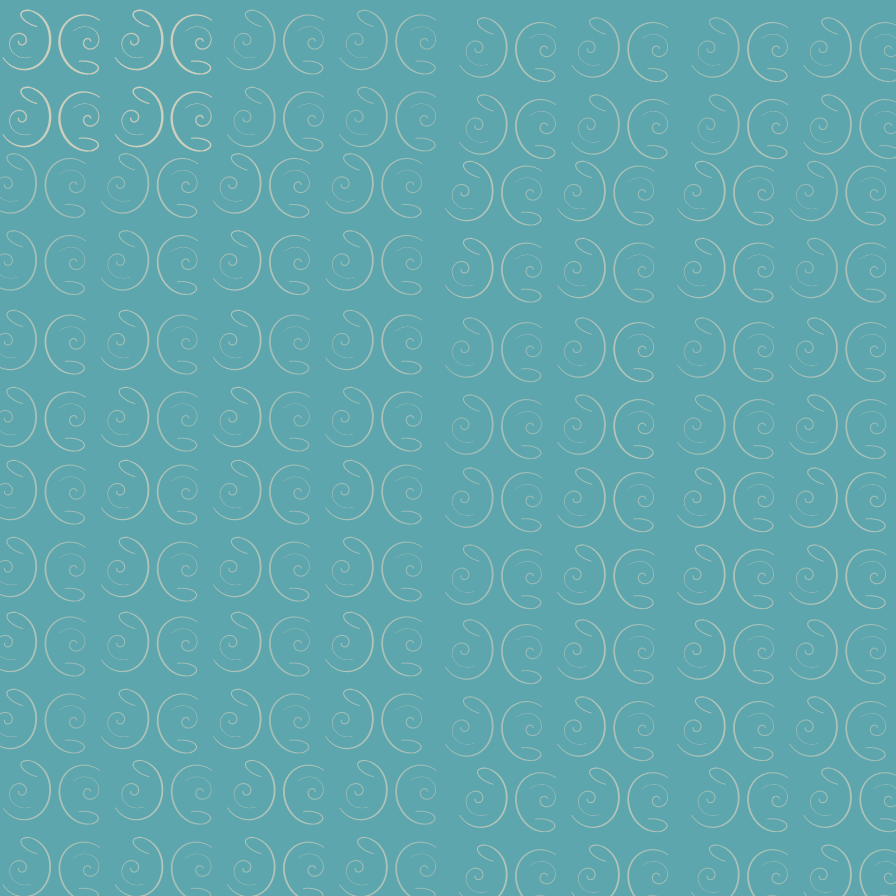
This pattern is drawn by a Shadertoy shader. Its source:

```glsl
// Pale hand-drawn swirls in opposing pairs, in slightly uneven rows on teal.

float hash(vec2 p) {
    return fract(sin(dot(p, vec2(127.1, 311.7))) * 43758.5453);
}

float segmentDistance(vec2 p, vec2 a, vec2 b) {
    vec2 ab = b - a;
    return length(p - a - ab * clamp(dot(p - a, ab) / dot(ab, ab), 0.0, 1.0));
}

// Large open bowl, from its top round the right side to the lower left
vec2 bowl(float t) {
    float a = mix(1.4, -2.43, t);
    return vec2(-5.0, 0.0) + (36.0 - 2.5 * cos(2.0 * a)) * vec2(cos(a), sin(a));
}

// Curl that folds inward from the top of the bowl
vec2 hook(float t) {
    float s = 1.0 - t;
    return s * s * s * vec2(1.5, 37.8) + 3.0 * s * s * t * vec2(-18.0, 38.0)
         + 3.0 * s * t * t * vec2(-8.0, 22.0) + t * t * t * vec2(11.0, 17.0);
}

// Inner spiral winding clockwise to its eye
vec2 spiral(float t) {
    float turn = 8.4 * t;
    float a = -1.0 - turn;
    return vec2(-9.0, -2.0) + 24.0 * exp(-0.24 * turn) * vec2(cos(a), sin(a));
}

// Coverage of a soft stroke of the given width
float stroke(float d, float width, float aa) {
    return clamp((0.5 * (width + aa) - d) / aa, 0.0, 1.0);
}

float swirl(vec2 p, float weight, float aa) {
    float ink = 0.0;
    const float N = 26.0;
    for (float i = 0.0; i < N; i++) {
        float t0 = i / N, t1 = (i + 1.0) / N;
        float t = 0.5 * (t0 + t1);
        float bowlWidth = 0.8 + 1.5 * sin(3.14 * pow(t, 0.7));
        ink = max(ink, stroke(segmentDistance(p, bowl(t0), bowl(t1)), bowlWidth * weight, aa));
        ink = max(ink, stroke(segmentDistance(p, hook(t0), hook(t1)), (1.5 - 0.5 * t) * weight, aa));
        float spiralWidth = 0.35 + 1.0 * smoothstep(0.0, 0.5, t);
        ink = max(ink, 0.85 * stroke(segmentDistance(p, spiral(t0), spiral(t1)), spiralWidth * weight, aa));
    }
    return ink;
}

void mainImage(out vec4 fragColor, in vec2 fragCoord) {
    // The canvas is 768 layout units high; swirls are drawn at 1.5 times that scale
    vec2 p = 768.0 * fragCoord / iResolution.y;
    float aa = 1.5 * 768.0 / iResolution.y;
    float ink = 0.0;

    for (int row = 0; row < 12; row++) {
        // Rows come in twos, with small slips between the bands
        int band = row / 2;
        float y = 734.0 - 128.6 * float(band) - 66.0 * float(row % 2);
        y += band == 1 ? 5.6 : band == 4 ? -1.6 : 0.0;
        if (abs(p.y - y) > 50.0) continue;
        float shift = band > 0 && band < 5 ? -12.0 : 0.0;

        for (int col = 0; col < 8; col++) {
            // The right half sits lower and its columns spread out
            float gaps = float(col > 3) + float(col > 5);
            vec2 centre = vec2(24.0 + shift + 96.2 * float(col) + 6.5 * gaps,
                               y - 6.5 * float(col > 3));
            bool bold = row < 2 && col < 2;

            for (int side = 0; side < 2; side++) {
                vec2 q = 1.5 * (p - centre - float(side) * vec2(46.7, -5.3));
                if (dot(q, q) > 2200.0) continue;

                // The second swirl of a pair is turned a little past upside down
                float turn = 3.508 * float(side);
                q = mat2(cos(turn), -sin(turn), sin(turn), cos(turn)) * q;

                float fade = mix(0.6, 0.78, hash(vec2(col, side + 2 * band)));
                ink = max(ink, swirl(q, bold ? 1.35 : 1.0, aa) * (bold ? 1.0 : fade));
            }
        }
    }
    fragColor = vec4(mix(vec3(0.37, 0.65, 0.68), vec3(0.80, 0.81, 0.74), ink), 1.0);
}
```
